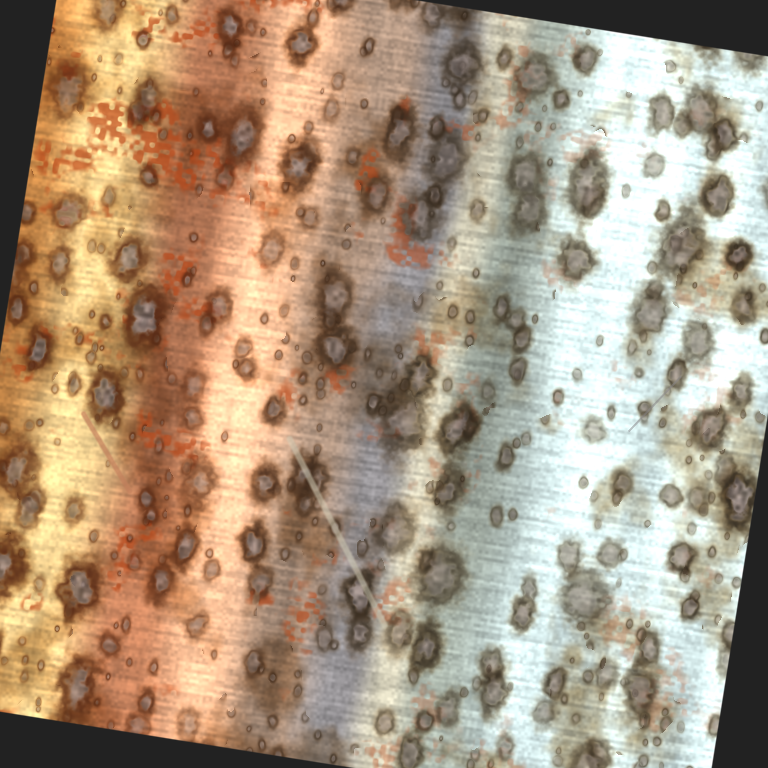
This texture is drawn by a three.js fragment shader. Its source:

```glsl
// Tilted sheet of brushed, heat-tinted metal with corrosion pits on a dark ground.
// A colour ramp across the sheet is bent by noise, then brushed, stained and
// covered by jittered grids of elliptical pits with a core, a rim and a halo.
varying vec2 vUv;

const float TILT = 0.158;
const float EDGE_SOFT = 0.0012;
const float BRUSH_DEPTH = 0.22;
const float GRAIN_DEPTH = 0.16;
const vec3 GROUND = vec3(0.133);
const vec3 AMBER = vec3(0.82, 0.56, 0.30);
const vec3 CREAM = vec3(1.06, 0.92, 0.64);
const vec3 COPPER = vec3(0.76, 0.50, 0.36);
const vec3 BLUSH = vec3(1.04, 0.80, 0.63);
const vec3 TAUPE = vec3(0.70, 0.59, 0.51);
const vec3 SLATE = vec3(0.53, 0.52, 0.53);
const vec3 BONE = vec3(0.83, 0.81, 0.72);
const vec3 SAGE = vec3(0.63, 0.67, 0.63);
const vec3 ICE = vec3(0.93, 1.02, 1.02);
const vec3 RUST = vec3(0.72, 0.28, 0.10);
const vec3 HALO_TINT = vec3(0.66, 0.53, 0.37);
const vec3 WARM_RIM = vec3(0.36, 0.18, 0.10);
const vec3 COOL_RIM = vec3(0.21, 0.18, 0.14);
const vec3 PIT_CORE = vec3(0.56, 0.52, 0.52);

float hash(vec2 p) {
  vec3 h = fract(p.xyx * 0.1031);
  h += dot(h, h.yzx + 33.33);
  return fract((h.x + h.y) * h.z);
}

float noise(vec2 p) {
  vec2 i = floor(p), f = fract(p);
  f = f * f * (3.0 - 2.0 * f);
  vec2 e = vec2(0.0, 1.0);
  return mix(mix(hash(i), hash(i + e.yx), f.x),
             mix(hash(i + e.xy), hash(i + e.yy), f.x), f.y);
}

float fbm(vec2 p) {
  float sum = 0.0, amp = 0.533;
  for (int i = 0; i < 4; i++) {
    sum += amp * noise(p);
    p = p * 2.03 + 17.3;
    amp *= 0.5;
  }
  return sum;
}

// Tint of the metal across the sheet, u from 0 to 1
vec3 heatTint(float u) {
  vec3 c = mix(AMBER, CREAM, smoothstep(0.01, 0.09, u));
  c = mix(c, COPPER, smoothstep(0.12, 0.21, u));
  c = mix(c, BLUSH, smoothstep(0.24, 0.31, u));
  c = mix(c, TAUPE, smoothstep(0.33, 0.42, u));
  c = mix(c, SLATE, smoothstep(0.44, 0.50, u));
  c = mix(c, BONE, smoothstep(0.52, 0.57, u));
  c = mix(c, SAGE, smoothstep(0.58, 0.63, u));
  return mix(c, ICE, smoothstep(0.64, 0.74, u));
}

// Scattered pits: x = core, y = rim, z = halo
vec3 pits(vec2 q, float cell, float chance, float wobble) {
  vec2 home = floor(q / cell);
  vec3 mask = vec3(0.0);
  for (int j = -1; j <= 1; j++) {
    for (int i = -1; i <= 1; i++) {
      vec2 id = home + vec2(float(i), float(j)) + 200.0;
      float present = step(hash(id + 3.7), chance);
      vec2 jitter = vec2(hash(id + 11.1), hash(id + 29.5)) - 0.5;
      vec2 centre = (id - 199.5 + 0.7 * jitter) * cell;
      float size = cell * mix(0.12, 0.29, hash(id + 47.9));
      float stretch = mix(1.15, 1.75, hash(id + 71.3));
      float d = length((q - centre) / (size * vec2(1.0, stretch))) + wobble;
      float ring = (d - 0.85) / 0.28;
      vec3 pit = vec3(1.0 - smoothstep(0.4, 0.8, d), exp(-ring * ring),
                      1.0 - smoothstep(0.7, 1.8, d));
      mask = max(mask, present * mix(0.55, 1.0, hash(id + 91.7)) * pit);
    }
  }
  return mask;
}

vec3 addPits(vec3 c, vec3 mask, vec3 rimColour, float mottle) {
  c *= mix(vec3(1.0), HALO_TINT, mask.z * 0.85);
  c = mix(c, PIT_CORE * (0.6 + 0.8 * mottle), mask.x * 0.75);
  return mix(c, rimColour, mask.y * mix(0.4, 1.0, mottle));
}

float scratch(vec2 q, vec2 a, vec2 b, float width) {
  vec2 d = b - a;
  float t = clamp(dot(q - a, d) / dot(d, d), 0.0, 1.0);
  return 1.0 - smoothstep(0.3 * width, width, length(q - a - d * t));
}

void main() {
  vec2 p = vUv - 0.5;
  float s = sin(TILT), k = cos(TILT);
  vec2 q = vec2(k * p.x - s * p.y, s * p.x + k * p.y);
  float mottle = noise(q * 150.0 + 60.0);
  float rough = fbm(q * 45.0 + 90.0);

  // Bent colour bands with soft streaks along the sheet
  float u = q.x + 0.5 + 0.07 * (fbm(q * vec2(5.0, 3.0) + 20.0) - 0.5);
  vec3 c = heatTint(u);
  c *= 1.0 + 0.5 * (fbm(vec2(q.x * 22.0, q.y * 2.5) + 40.0) - 0.5);

  // Brushed lines, grain and rusty stains
  float brush = noise(q * vec2(22.0, 230.0) + 300.0) - 0.5;
  c *= 1.0 + BRUSH_DEPTH * brush + GRAIN_DEPTH * (noise(q * 240.0 + 500.0) - 0.5);
  float warm = 1.0 - smoothstep(0.35, 0.7, u);
  float stain = smoothstep(0.53, 0.75, fbm(q * vec2(13.0, 10.0) + 70.0));
  c *= mix(vec3(1.0), HALO_TINT, stain * (0.35 + 0.5 * rough));
  float rust = smoothstep(0.62, 0.76, fbm(q * 17.0 + 130.0));
  c = mix(c, RUST, rust * (0.25 + 0.45 * warm) * smoothstep(0.25, 0.7, mottle));

  // Specks, small pits and large pits
  float wobble = 0.9 * (rough - 0.5) + 0.35 * (mottle - 0.5);
  vec3 rimColour = mix(WARM_RIM, COOL_RIM, smoothstep(0.2, 0.55, u));
  c = addPits(c, 0.6 * pits(q, 0.022, 0.08 + 0.35 * stain, wobble), rimColour, mottle);
  c = addPits(c, 0.8 * pits(q + 0.31, 0.052, 0.3, wobble), rimColour, mottle);
  c = addPits(c, pits(q + 0.77, 0.095, 0.62, wobble), rimColour, mottle);

  // Pale and dark scratches
  c = mix(c, BONE, 0.5 * scratch(q, vec2(-0.11, -0.09), vec2(0.05, -0.31), 0.006));
  c = mix(c, COPPER, 0.7 * scratch(q, vec2(-0.38, -0.10), vec2(-0.305, -0.19), 0.005));
  c = mix(c, SLATE, 0.5 * scratch(q, vec2(0.38, 0.07), vec2(0.325, -0.01), 0.002));

  // Sheet outline over the ground
  float outside = max(abs(q.x), abs(q.y)) - 0.5;
  c = mix(clamp(c, 0.0, 1.0), GROUND, smoothstep(-EDGE_SOFT, EDGE_SOFT, outside));
  gl_FragColor = vec4(c, 1.0);
}
```
